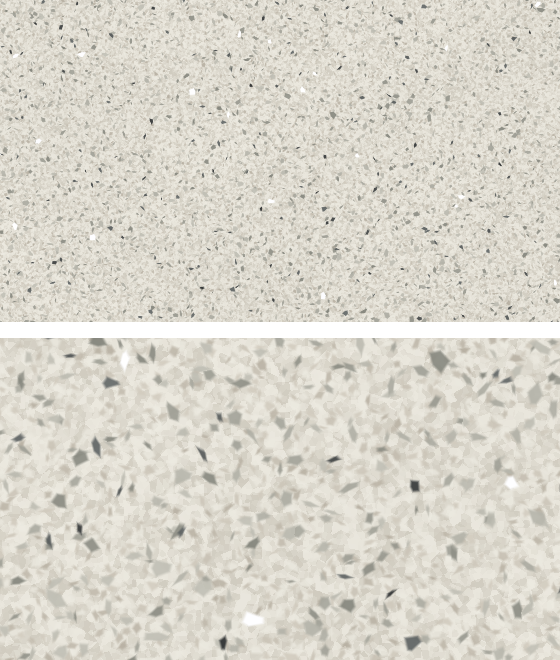
Top: the whole. Bottom: its middle third, enlarged.
Write a Shadertoy shader that draws this texture.

```glsl
// Pale quartz terrazzo: a mottled cream ground of cellular grains, covered by
// layers of small angular chips. Each chip is a randomly turned and stretched
// five-sided polygon, scattered one per grid cell with a chosen density.

const float TAU = 6.2831853;
const float SOFTNESS = 0.0034;   // edge blur as a share of canvas height

const vec3 CREAM_DARK  = vec3(0.815, 0.797, 0.750);
const vec3 CREAM_LIGHT = vec3(0.915, 0.903, 0.865);
const vec3 PALE        = vec3(0.925, 0.917, 0.880);
const vec3 SAND        = vec3(0.820, 0.795, 0.745);
const vec3 TAUPE       = vec3(0.700, 0.670, 0.615);
const vec3 GREY_LIGHT  = vec3(0.755, 0.750, 0.710);
const vec3 GREY_DEEP   = vec3(0.500, 0.505, 0.470);
const vec3 SLATE       = vec3(0.380, 0.400, 0.400);
const vec3 CHARCOAL    = vec3(0.150, 0.160, 0.165);
const vec3 WHITE       = vec3(0.995, 0.995, 1.000);

vec4 hash4(vec2 cell, float seed) {
    vec4 h = fract(vec4(cell, seed, cell.x) * vec4(0.1031, 0.1030, 0.0973, 0.1099));
    h += dot(h, h.wzxy + 33.33);
    return fract((h.xxyz + h.yzzw) * h.zywx);
}

mat2 rotation(float angle) {
    float c = cos(angle), s = sin(angle);
    return mat2(c, s, -s, c);
}

// Signed distance to an uneven convex pentagon
float shardDistance(vec2 q, float radius, vec4 jitter) {
    float d = -1.0;
    for (int i = 0; i < 5; i++) {
        float k = float(i);
        float wobble = fract(jitter.x * 7.0 + k * (0.37 + jitter.y));
        float angle = (k + 0.7 * (wobble - 0.5)) * TAU / 5.0;
        float reach = radius * mix(0.65, 1.1, fract(jitter.z * 5.0 + wobble * 3.0));
        d = max(d, dot(q, vec2(cos(angle), sin(angle))) - reach);
    }
    return d;
}

// Scattered shards: x = coverage, y = random tone of the covering shard
vec2 shards(vec2 p, float scale, float density, float stretch, float seed) {
    vec2 g = p * scale;
    vec2 home = floor(g);
    float blur = scale * max(SOFTNESS, 1.0 / iResolution.y);
    vec2 best = vec2(0.0);
    for (int y = -1; y <= 1; y++)
    for (int x = -1; x <= 1; x++) {
        vec2 cell = home + vec2(x, y);
        vec4 a = hash4(cell, seed);
        if (a.x > density) continue;
        vec4 b = hash4(cell, seed + 17.0);
        vec2 q = rotation(a.w * TAU) * (g - cell - vec2(a.y, a.z));
        float squeeze = mix(1.1, stretch, b.w);
        q.y *= squeeze;
        float d = shardDistance(q, mix(0.26, 0.46, b.x), b.yzxw) / sqrt(squeeze);
        float cover = 1.0 - smoothstep(-0.6 * blur, 0.6 * blur, d);
        if (cover > best.x) best = vec2(cover, b.z);
    }
    return best;
}

// Cellular grain: random value of the nearest feature point
float grain(vec2 p, float scale, float seed) {
    vec2 g = p * scale;
    vec2 home = floor(g);
    float nearest = 9.0, value = 0.0;
    for (int y = -1; y <= 1; y++)
    for (int x = -1; x <= 1; x++) {
        vec2 cell = home + vec2(x, y);
        vec4 h = hash4(cell, seed);
        vec2 toPoint = cell + h.xy - g;
        float d = dot(toPoint, toPoint);
        if (d < nearest) { nearest = d; value = h.z; }
    }
    return value;
}

// Broad, faint drift in brightness
float drift(vec2 p) {
    return sin(p.x * 5.1 + 1.7 * sin(p.y * 4.3)) * sin(p.y * 6.7 + 1.3 * sin(p.x * 3.1));
}

vec3 layChips(vec3 ground, vec2 chip, vec3 light, vec3 deep, float opacity) {
    return mix(ground, mix(light, deep, chip.y * chip.y), chip.x * opacity);
}

void mainImage(out vec4 fragColor, in vec2 fragCoord) {
    vec2 p = fragCoord / iResolution.y;

    // Cream ground with two sizes of grain
    float mottle = 0.55 * grain(p, 105.0, 3.0) + 0.45 * grain(p, 170.0, 5.0);
    vec3 color = mix(CREAM_DARK, CREAM_LIGHT, smoothstep(0.0, 0.85, mottle));

    // Fine pale and sandy chips
    color = layChips(color, shards(p, 62.0, 0.50, 2.2, 11.0), PALE, CREAM_LIGHT, 0.75);
    color = layChips(color, shards(p, 78.0, 0.42, 2.6, 23.0), SAND, TAUPE, 0.85);

    // Grey chips, many small and fewer large
    color = layChips(color, shards(p, 66.0, 0.20, 3.0, 37.0), GREY_LIGHT, GREY_DEEP, 0.9);
    color = layChips(color, shards(p, 44.0, 0.20, 2.8, 41.0), GREY_LIGHT, GREY_DEEP, 0.9);

    // Sparse dark splinters and rare white glints
    color = layChips(color, shards(p, 56.0, 0.035, 3.2, 59.0), SLATE, CHARCOAL, 0.9);
    color = layChips(color, shards(p, 38.0, 0.006, 2.0, 67.0), WHITE, WHITE, 1.0);

    color += 0.006 * drift(p);
    fragColor = vec4(color, 1.0);
}
```
